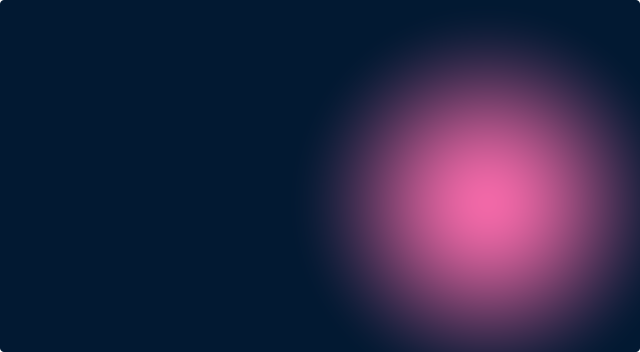
Write a Shadertoy shader that draws this background.

```glsl
// A soft pink glow on a deep navy panel with slightly rounded corners.

// Lengths are in canvas heights; the glow centre is a fraction of the canvas.
const vec3  NAVY          = vec3(0.008, 0.098, 0.196);
const vec3  PINK          = vec3(0.945, 0.408, 0.655);
const vec3  PAGE          = vec3(1.0);
const vec2  GLOW_CENTRE   = vec2(0.762, 0.424);
const float GLOW_RADIUS   = 0.573;
const float CORNER_RADIUS = 0.012;

// Signed distance to a rounded box centred on the origin.
float roundedBox(vec2 p, vec2 halfSize, float radius) {
    vec2 q = abs(p) - halfSize + radius;
    return length(max(q, 0.0)) + min(max(q.x, q.y), 0.0) - radius;
}

void mainImage(out vec4 fragColor, in vec2 fragCoord) {
    float pixel = 1.0 / iResolution.y;
    vec2 canvas = iResolution.xy * pixel;
    vec2 p = fragCoord * pixel;

    // Radial glow with a smooth core and a smooth outer rim
    float glow = 1.0 - smoothstep(0.0, GLOW_RADIUS, distance(p, GLOW_CENTRE * canvas));
    vec3 colour = mix(NAVY, PINK, glow);

    // Rounded panel corners, antialiased over one pixel
    float edge = roundedBox(p - 0.5 * canvas, 0.5 * canvas, CORNER_RADIUS);
    float outside = clamp(edge / pixel + 0.5, 0.0, 1.0);
    fragColor = vec4(mix(colour, PAGE, outside), 1.0);
}
```
